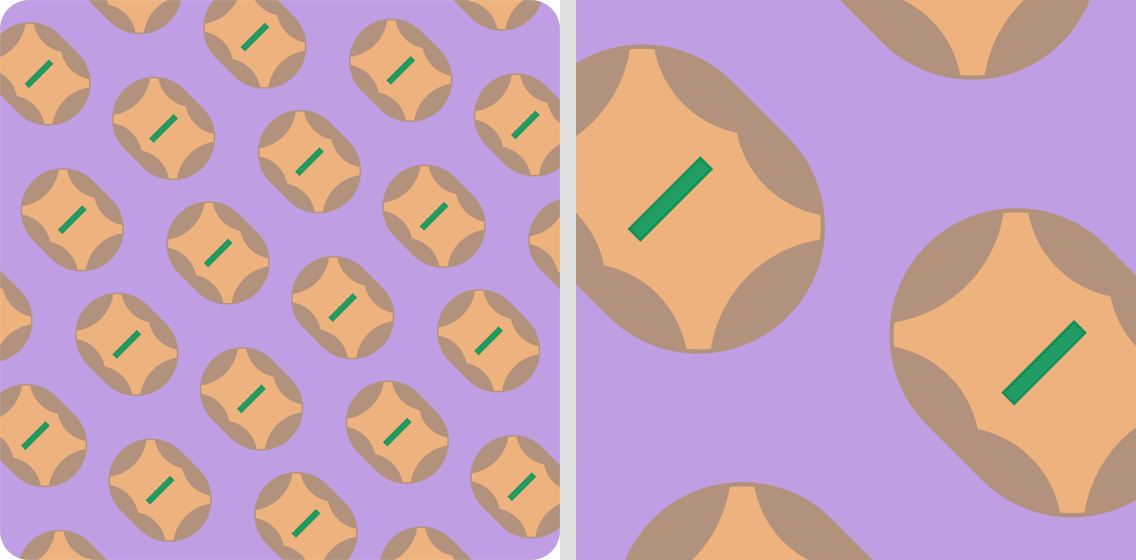
Left, the full canvas; right, a detail of the centre.
Give the GLSL for this pattern, as a WebGL 2 fragment shader.

```glsl
#version 300 es
precision highp float;
// Staggered rows of rounded badges on lilac, turned by 45 degrees.
// Each badge is a capsule whose inner star is carved out by mirrored circles,
// with a short green bar at its centre; the sheet has rounded corners.

uniform vec2 u_resolution;
out vec4 fragColor;

const vec3 LILAC      = vec3(0.75, 0.62, 0.89);
const vec3 ORANGE     = vec3(0.93, 0.70, 0.49);
const vec3 BROWN      = vec3(0.70, 0.57, 0.49);
const vec3 GREEN      = vec3(0.13, 0.61, 0.39);
const vec3 GREEN_EDGE = vec3(0.07, 0.56, 0.34);

const vec2  CELL      = vec2(0.2306, 0.2262);  // spacing along and across rows
const float ROW_SHIFT = 0.0884;                // offset of every odd row
const vec2  ANCHOR    = vec2(0.3895, 0.5482);  // centre of one badge

float sdCircle(vec2 p, vec2 centre, float radius) {
    return length(p - centre) - radius;
}

float sdBox(vec2 p, vec2 halfSize) {
    vec2 d = abs(p) - halfSize;
    return length(max(d, 0.0)) + min(max(d.x, d.y), 0.0);
}

float sdCapsule(vec2 p, float halfLength, float radius) {
    p.y -= clamp(p.y, -halfLength, halfLength);
    return length(p) - radius;
}

// Coverage of the inside of a distance field.
float fill(float d, float pixel) {
    return 1.0 - smoothstep(-0.75 * pixel, 0.75 * pixel, d);
}

// x runs up-right, y runs down-right.
vec2 toDiagonal(vec2 p) {
    return vec2(p.x + p.y, p.x - p.y) * inversesqrt(2.0);
}

// Position relative to the nearest badge centre.
vec2 staggeredCell(vec2 p, vec2 cell, float shift) {
    float row = floor(p.y / cell.y + 0.5);
    p.y -= row * cell.y;
    p.x -= mod(row, 2.0) * shift;
    p.x -= floor(p.x / cell.x + 0.5) * cell.x;
    return p;
}

// Capsule inset by a thin rim, minus two scallops per side and one per end.
float sdStar(vec2 p, float outline, float rim) {
    vec2 q = abs(p);
    float sideScallop = sdCircle(q, vec2(0.1080, 0.0345), 0.0625);
    float endScallop  = sdCircle(q, vec2(0.0, 0.1432), 0.0781);
    return max(outline + rim, -min(sideScallop, endScallop));
}

vec3 drawBadge(vec3 base, vec2 p, float pixel) {
    float outline = sdCapsule(p, 0.0234, 0.0755);
    float star = sdStar(p, outline, 0.0026);
    float bar = sdBox(p, vec2(0.0306, 0.0054));

    vec3 color = mix(base, BROWN, fill(outline, pixel));
    color = mix(color, ORANGE, fill(star, pixel));
    color = mix(color, GREEN_EDGE, fill(bar, pixel));
    return mix(color, GREEN, fill(bar + 0.0016, pixel));
}

void main() {
    float scale = min(u_resolution.x, u_resolution.y);
    vec2 uv = gl_FragCoord.xy / scale;
    float pixel = 1.0 / scale;

    vec2 p = staggeredCell(toDiagonal(uv - ANCHOR), CELL, ROW_SHIFT);
    vec3 color = drawBadge(LILAC, p, pixel);

    // Rounded corners of the sheet
    vec2 halfSheet = 0.5 * u_resolution / scale;
    float cornerRadius = 0.052;
    float sheet = sdBox(uv - halfSheet, halfSheet - cornerRadius) - cornerRadius;
    color = mix(vec3(1.0), color, fill(sheet, pixel));

    fragColor = vec4(color, 1.0);
}
```
